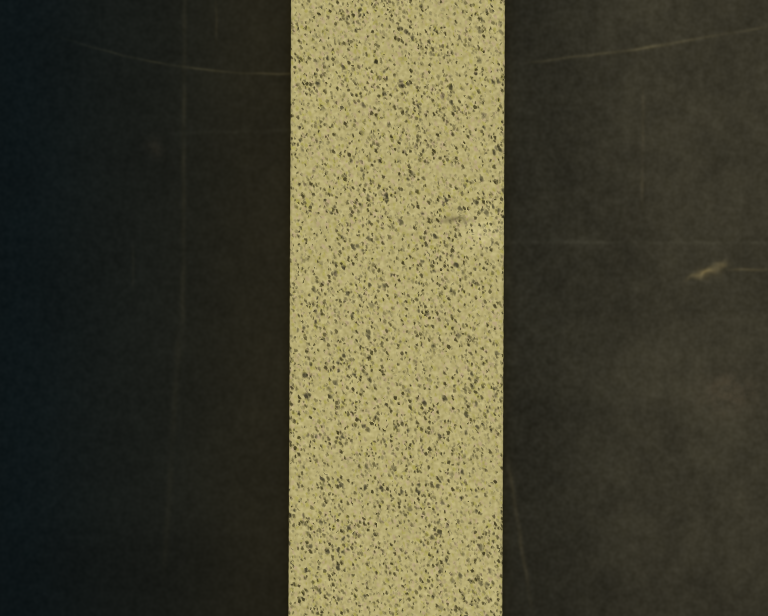
Give the GLSL for this texture, as a WebGL 2 fragment shader.

```glsl
#version 300 es
precision highp float;

uniform vec2 u_resolution;
out vec4 fragColor;

vec2 hash2(vec2 p) {
  vec3 q = fract(p.xyx * vec3(0.1031, 0.1030, 0.0973));
  q += dot(q, q.yzx + 33.33);
  return fract((q.xx + q.yz) * q.zy);
}

float gradDot(vec2 cell, vec2 offset, vec2 f) {
  float angle = 6.2832 * hash2(cell + offset + 200.0).x;
  return dot(vec2(cos(angle), sin(angle)), f - offset);
}

float gradientNoise(vec2 p) {
  vec2 i = floor(p), f = p - i;
  vec2 u = f * f * f * (f * (f * 6.0 - 15.0) + 10.0);
  return mix(mix(gradDot(i, vec2(0, 0), f), gradDot(i, vec2(1, 0), f), u.x),
             mix(gradDot(i, vec2(0, 1), f), gradDot(i, vec2(1, 1), f), u.x), u.y);
}

float fbm(vec2 p) {
  float sum = 0.0, amp = 0.6;
  for (int i = 0; i < 4; i++) {
    sum += amp * gradientNoise(p);
    p = p * 2.03 + 17.3;
    amp *= 0.55;
  }
  return sum;
}

// Worn segment: wavering, uneven along its length, faded at the ends
float scratch(vec2 p, vec2 a, vec2 b, float width) {
  p += 0.0012 * gradientNoise(p * 45.0);
  vec2 d = b - a;
  float s = clamp(dot(p - a, d) / dot(d, d), 0.0, 1.0);
  float ends = smoothstep(0.0, 0.25, s) * smoothstep(1.0, 0.75, s);
  float gaps = 0.35 + 0.65 * smoothstep(-0.4, 0.4, gradientNoise(p * 26.0 + a * 90.0));
  return ends * gaps * exp(-pow(length(p - a - d * s) / width, 2.0));
}

float smudge(vec2 p, vec2 center, vec2 size) {
  vec2 q = (p - center) / size;
  return exp(-dot(q, q));
}

// Ragged, slightly tilted grains: one candidate per jittered cell
float specks(vec2 p, float cellSize, float density, float seed) {
  vec2 q = p / cellSize;
  q += 0.35 * vec2(gradientNoise(q * 1.3 + seed), gradientNoise(q * 1.3 - seed));
  vec2 cell = floor(q);
  float cover = 0.0, soft = max(0.22, 0.6 / (u_resolution.x * cellSize));
  for (int y = -1; y <= 1; y++) {
    for (int x = -1; x <= 1; x++) {
      vec2 id = cell + vec2(x, y);
      vec2 jitter = hash2(id + seed), kind = hash2(id + seed + 71.7);
      vec2 d = q - id - jitter;
      d = vec2(d.x + 0.40 * (kind.y - 0.2) * d.y, d.y * 0.72);
      float radius = mix(0.18, 0.40, kind.y * kind.y);
      float grain = smoothstep(radius + soft, radius - soft, length(d));
      cover = max(cover, grain * step(kind.x, density) * mix(0.35, 1.0, jitter.x));
    }
  }
  return cover;
}

vec3 darkSurface(vec2 p) {
  vec3 left = mix(vec3(0.055, 0.083, 0.090), vec3(0.098, 0.108, 0.094), smoothstep(0.0, 0.20, p.x));
  left = mix(left, vec3(0.148, 0.138, 0.098), smoothstep(0.16, 0.37, p.x));
  vec3 right = mix(vec3(0.160, 0.155, 0.122), vec3(0.222, 0.210, 0.163), smoothstep(0.66, 0.88, p.x));
  float side = smoothstep(0.45, 0.55, p.x);
  vec3 col = mix(left, right, side);
  float cloud = fbm(p * 8.0) + 0.6 * fbm(p * 36.0);
  col *= 1.0 + cloud * mix(0.18, 0.26, side);
  col += mix(0.014, 0.024, side) * (gradientNoise(p * 95.0) + 0.8 * gradientNoise(p * 190.0));
  col *= mix(0.90, 1.0, smoothstep(0.0, 0.2, p.y));

  // Long arcs near the top
  float bend = (p.x - 0.36) / 0.27;
  float arcY = 0.706 + 0.044 * bend * bend + 0.001 * gradientNoise(p * 40.0);
  float arc = exp(-pow((p.y - arcY) / 0.0022, 2.0)) * smoothstep(0.04, 0.2, p.x) * step(p.x, 0.4);
  arc *= 0.4 + 0.6 * smoothstep(-0.4, 0.4, gradientNoise(p * 26.0));
  arc += scratch(p, vec2(0.67, 0.718), vec2(0.90, 0.747), 0.0025);
  arc += scratch(p, vec2(0.79, 0.731), vec2(1.02, 0.771), 0.0025);
  col += vec3(0.066, 0.059, 0.038) * arc;

  // Upright wear lines
  float wear = 0.75 * scratch(p, vec2(0.241, 0.98), vec2(0.238, 0.30), 0.0034);
  wear += 0.4 * scratch(p, vec2(0.239, 0.46), vec2(0.210, 0.00), 0.0045);
  wear += 0.6 * scratch(p, vec2(0.281, 0.84), vec2(0.282, 0.73), 0.0024);
  wear += 0.6 * scratch(p, vec2(0.173, 0.49), vec2(0.174, 0.42), 0.0024);
  wear += 0.7 * scratch(p, vec2(0.838, 0.70), vec2(0.836, 0.52), 0.0028);
  wear += 1.0 * scratch(p, vec2(0.657, 0.23), vec2(0.697, -0.02), 0.0032);
  col += vec3(0.060, 0.051, 0.033) * wear;

  // Level streaks and a faint ring
  float streak = 0.7 * scratch(p, vec2(0.58, 0.487), vec2(1.10, 0.486), 0.0030);
  streak += 0.4 * scratch(p, vec2(0.20, 0.628), vec2(0.44, 0.634), 0.0030);
  float ring = (length(p - vec2(0.682, 0.446)) - 0.022) / 0.004;
  streak += 0.30 * exp(-ring * ring) * smoothstep(-0.3, 0.4, gradientNoise(p * 50.0));
  col += vec3(0.050, 0.051, 0.046) * streak;

  // Bright chip and rubbed patches
  vec2 q = p + 0.006 * vec2(gradientNoise(p * 75.0), gradientNoise(p * 75.0 + 31.0));
  float chip = 0.8 * scratch(q, vec2(0.885, 0.434), vec2(0.955, 0.463), 0.0045);
  chip += 0.6 * smudge(q, vec2(0.920, 0.447), vec2(0.014, 0.006));
  chip += 0.4 * scratch(p, vec2(0.940, 0.451), vec2(1.05, 0.451), 0.0025);
  col += vec3(0.20, 0.17, 0.10) * chip;
  float rub = smudge(p, vec2(0.950, 0.290), vec2(0.035, 0.025));
  rub += 0.6 * smudge(p, vec2(0.202, 0.610), vec2(0.012, 0.014));
  return col + vec3(0.060, 0.046, 0.036) * rub * (0.8 + 1.6 * fbm(p * 45.0));
}

vec3 speckledStrip(vec2 p) {
  float patches = fbm(p * 18.0);
  vec3 col = vec3(0.715, 0.672, 0.455) * (1.0 + 0.05 * patches);
  col += 0.065 * gradientNoise(p * 150.0) + 0.06 * gradientNoise(p * 230.0);
  col = mix(col, vec3(0.62, 0.60, 0.22), 0.50 * specks(p, 0.0058, 0.28, 11.0));
  col = mix(col, vec3(0.72, 0.62, 0.53), 0.55 * specks(p, 0.0062, 0.30, 43.0));
  col = mix(col, vec3(0.48, 0.45, 0.31), 0.60 * specks(p, 0.0046, 0.42, 97.0));
  float density = clamp(0.36 + 0.50 * patches, 0.12, 0.70);
  col = mix(col, vec3(0.22, 0.20, 0.11), 0.88 * specks(p, 0.0050, density, 151.0));
  col = mix(col, vec3(0.18, 0.17, 0.12), 0.80 * specks(p, 0.0070, 0.09 + 0.25 * patches, 223.0));

  // Small stain and pale rubbed corner
  float stain = smudge(p + 0.008 * gradientNoise(p * 90.0), vec2(0.594, 0.516), vec2(0.020, 0.004));
  col = mix(col, vec3(0.30, 0.27, 0.18), 0.50 * stain);
  return col + 0.06 * smudge(p, vec2(0.628, 0.500), vec2(0.025, 0.018));
}

void main() {
  vec2 p = gl_FragCoord.xy / u_resolution.x;
  float leftEdge = mix(0.3755, 0.3790, p.y / 0.8), rightEdge = mix(0.6540, 0.6575, p.y / 0.8);
  float inside = min(p.x - leftEdge, rightEdge - p.x) + 0.0005 * gradientNoise(p * 130.0);
  float edge = max(0.0010, 0.6 / u_resolution.x);
  vec3 surface = darkSurface(p) * (1.0 - vec3(0.16, 0.20, 0.38) * exp(-abs(inside) / 0.006));
  vec3 strip = speckledStrip(p) * mix(0.92, 1.0, smoothstep(0.0, 0.004, inside));
  fragColor = vec4(mix(surface, strip, smoothstep(-edge, edge, inside)), 1.0);
}
```
